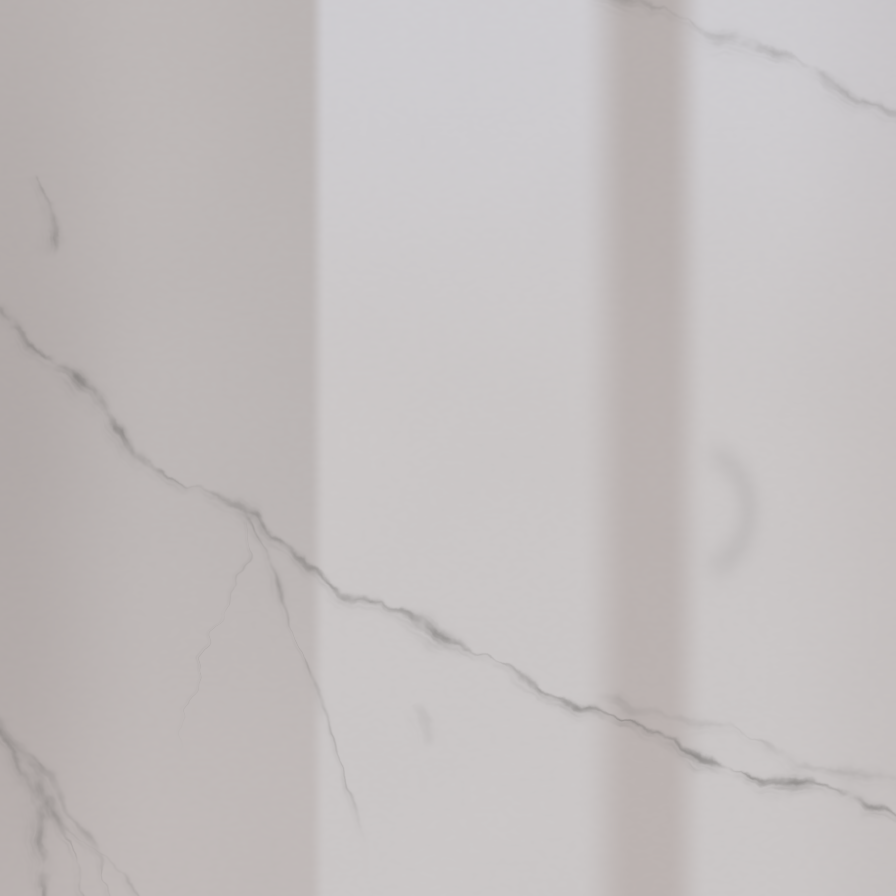
A WebGL 2 fragment shader for this texture:

```glsl
#version 300 es
precision highp float;

uniform vec2 u_resolution;
out vec4 fragColor;

vec2 hashGradient(vec2 cell) {
    vec3 h = fract(cell.xyx * vec3(0.1031, 0.1030, 0.0973));
    h += dot(h, h.yzx + 33.33);
    float angle = 6.2832 * fract((h.x + h.y) * h.z);
    return vec2(cos(angle), sin(angle));
}

float gradientNoise(vec2 p) {
    vec2 i = floor(p);
    vec2 f = p - i;
    vec2 u = f * f * f * (f * (f * 6.0 - 15.0) + 10.0);
    float a = dot(hashGradient(i), f);
    float b = dot(hashGradient(i + vec2(1, 0)), f - vec2(1, 0));
    float c = dot(hashGradient(i + vec2(0, 1)), f - vec2(0, 1));
    float d = dot(hashGradient(i + vec2(1, 1)), f - vec2(1, 1));
    return mix(mix(a, b, u.x), mix(c, d, u.x), u.y);
}

float fbm(vec2 p) {
    float sum = 0.0;
    float amplitude = 1.0;
    for (int octave = 0; octave < 4; octave++) {
        sum += amplitude * gradientNoise(p);
        p = p * 2.1 + 7.3;
        amplitude *= 0.5;
    }
    return sum;
}

// Wandering crack from a to b: a thin broken core inside a streaky halo
float vein(vec2 p, vec2 a, vec2 b, float bow, float wander, float width, float seed) {
    float span = length(b - a);
    vec2 dir = (b - a) / span;
    float along = dot(p - a, dir);
    float t = along / span;
    float across = dot(p - a, vec2(-dir.y, dir.x));
    across -= bow * 4.0 * t * (1.0 - t) + wander * fbm(vec2(along * 9.0, seed));
    across += width * 0.8 * fbm(p * 45.0 + seed);
    float swell = clamp(0.8 + 1.5 * gradientNoise(vec2(along * 14.0, seed + 5.3)), 0.3, 1.7);
    float core = exp(-pow(across / (width * swell), 2.0));
    float halo = exp(-pow((across + width) / (width * swell * 2.4), 2.0));
    float streaks = 0.7 + 0.8 * gradientNoise(vec2(along * 40.0, across * 260.0 + seed));
    float ends = smoothstep(0.0, 0.06, t) * (1.0 - smoothstep(0.75, 1.0, t));
    float patchy = clamp(0.7 + 1.0 * fbm(p * 20.0 + seed), 0.15, 1.1);
    return ends * patchy * (0.65 * core + 0.35 * halo * streaks);
}

// Soft curved stroke, strongest on its right side
float arcSmudge(vec2 p, vec2 center, float radius, float width) {
    vec2 q = (p - center) * vec2(1.0, 0.75);
    float ring = exp(-pow((length(q) - radius) / width, 2.0));
    return ring * smoothstep(-0.4, 0.6, q.x / radius);
}

// Upright reflections with blurred borders
vec3 reflections(vec2 p) {
    vec3 lit = mix(vec3(0.794, 0.779, 0.779), vec3(0.808, 0.802, 0.817),
                   smoothstep(0.5, 1.0, p.y));
    lit -= vec3(0.025, 0.031, 0.033) * smoothstep(0.83, 1.05, p.x);
    float wallDark = 1.0 - 0.45 * smoothstep(0.15, 0.55, abs(p.y - 0.45));
    vec3 shade = vec3(0.741, 0.719, 0.715);
    shade -= vec3(0.048, 0.054, 0.056) * wallDark * (1.0 - smoothstep(0.0, 0.18, p.x));
    shade -= 0.010 * smoothstep(0.2, 0.35, p.x) * smoothstep(0.1, 0.6, p.y);
    shade += vec3(0.014, 0.010, 0.009) * (1.0 - smoothstep(0.0, 0.5, p.y));
    vec3 stripe = mix(vec3(0.738, 0.706, 0.698), vec3(0.718, 0.690, 0.684), p.y);
    vec3 color = mix(shade, lit, smoothstep(0.345, 0.364, p.x));
    float band = smoothstep(0.645, 0.705, p.x) * (1.0 - smoothstep(0.745, 0.79, p.x));
    return mix(color, stripe, band);
}

float veins(vec2 p) {
    // Long sagging crack with a lighter companion
    float ink = 0.56 * vein(p, vec2(-0.07, 0.725), vec2(1.3, 0.06), -0.155, 0.024, 0.0046, 2.4);
    ink += 0.17 * vein(p, vec2(0.66, 0.225), vec2(1.2, 0.07), 0.0, 0.02, 0.0050, 9.7);
    // Fine downward branches
    ink += 0.30 * vein(p, vec2(0.266, 0.445), vec2(0.41, 0.04), 0.012, 0.011, 0.0022, 4.6);
    ink += 0.16 * vein(p, vec2(0.272, 0.43), vec2(0.19, 0.15), 0.015, 0.034, 0.0022, 13.2);
    // Upper right crack
    ink += 0.26 * vein(p, vec2(0.65, 1.015), vec2(1.15, 0.75), 0.035, 0.018, 0.0052, 17.8);
    // Bundle in the lower left corner
    for (int k = 0; k < 4; k++) {
        float i = float(k);
        vec2 start = vec2(-0.035 + 0.027 * i, 0.25 - 0.045 * i);
        vec2 finish = vec2(0.075 + 0.035 * i, -0.07);
        ink += (0.36 - 0.06 * i) * vein(p, start, finish, 0.018, 0.02, 0.0048 - 0.0006 * i, 21.3 + 3.7 * i);
    }
    // Isolated flecks
    ink += 0.36 * vein(p, vec2(0.036, 0.805), vec2(0.062, 0.71), 0.009, 0.012, 0.0055, 37.1);
    ink += 0.10 * vein(p, vec2(0.46, 0.215), vec2(0.486, 0.165), 0.004, 0.01, 0.005, 41.9);
    return min(ink, 0.75);
}

void main() {
    vec2 p = gl_FragCoord.xy / u_resolution;
    vec3 color = reflections(p);

    // Cloudy stone and faint surface grain
    color += 0.005 * fbm(p * 5.0);
    color += 0.005 * gradientNoise(p * vec2(90.0, 150.0));
    color -= 0.04 * arcSmudge(p, vec2(0.79, 0.43), 0.045, 0.014);

    color = mix(color, vec3(0.42, 0.41, 0.40), veins(p));
    fragColor = vec4(color, 1.0);
}
```
